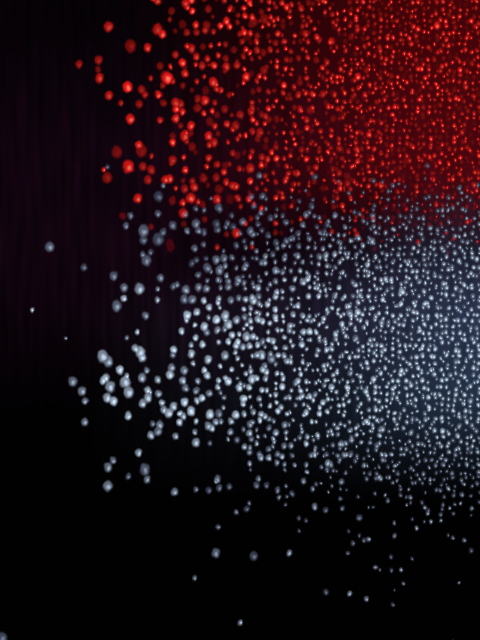
Reproduce this texture procedurally as a WebGL 2 fragment shader.

```glsl
#version 300 es
precision highp float;
// Wet dark glass: droplets catching a red glow above and a cold white glow below.

uniform vec2 u_resolution;
out vec4 fragColor;

const float ASPECT = 0.75;
const int LAYERS = 4;
const float LARGEST_CELL = 0.0235;  // droplet spacing on the left
const float CELL_SHRINK = 0.74;     // spacing ratio between layers
const float WOBBLE = 0.0022;        // irregularity of droplet outlines
const float RED_EDGE = 0.675;       // height where red gives way to white
const vec3 PLUM = vec3(0.075, 0.016, 0.062);
const vec3 DEEP_RED = vec3(0.34, 0.015, 0.025);
const vec3 RED = vec3(0.80, 0.075, 0.07);
const vec3 HOT_RED = vec3(1.0, 0.52, 0.42);
const vec3 SLATE = vec3(0.25, 0.27, 0.40);
const vec3 ICE = vec3(0.72, 0.80, 0.88);
const vec3 STEEL = vec3(0.13, 0.20, 0.28);

vec3 hash3(vec2 cell) {
  vec3 h = fract(cell.xyx * vec3(0.1031, 0.1030, 0.0973));
  h += dot(h, h.yxz + 33.33);
  return fract((h.xxy + h.yzz) * h.zyx);
}

float gradientNoise(vec2 p) {
  vec2 i = floor(p), f = fract(p);
  vec2 u = f * f * f * (f * (f * 6.0 - 15.0) + 10.0);
  vec2 o = vec2(0.0, 1.0);
  float a = dot(hash3(i).xy * 2.0 - 1.0, f);
  float b = dot(hash3(i + o.yx).xy * 2.0 - 1.0, f - o.yx);
  float c = dot(hash3(i + o.xy).xy * 2.0 - 1.0, f - o.xy);
  float d = dot(hash3(i + o.yy).xy * 2.0 - 1.0, f - o.yy);
  return mix(mix(a, b, u.x), mix(c, d, u.x), u.y);
}

// Share of droplets that are red at a place
float redShare(vec2 uv) {
  float edge = RED_EDGE + 0.35 * max(0.0, 0.36 - uv.x);
  return smoothstep(-0.085, 0.075, uv.y - edge);
}

// Brightness of the white band, fading above and below
float whiteGlow(vec2 uv) {
  float top = mix(0.60, 0.76, smoothstep(0.35, 1.0, uv.x));
  return smoothstep(0.20, 0.40, uv.y) * (1.0 - smoothstep(0.49, top, uv.y));
}

// Chance that a cell holds a lit droplet
float density(vec2 uv, float red) {
  float clump = 0.22 * gradientNoise(uv * vec2(7.0, 9.0));
  float fromLeft = smoothstep(0.10, 0.50, uv.x + clump);
  float lower = smoothstep(0.17, 0.41, uv.y + clump * 0.4 + 0.05 * uv.x);
  float tail = 0.13 * smoothstep(0.2, 0.9, uv.x) * smoothstep(-0.05, 0.25, uv.y);
  return max(fromLeft * mix(lower, 1.0, red), tail);
}

vec3 background(vec2 uv) {
  float right = smoothstep(0.25, 1.0, uv.x);
  float streak = 0.8 + 0.7 * gradientNoise(uv * vec2(75.0, 9.0));
  float plumBand = smoothstep(0.32, 0.60, uv.y) * (1.0 - 0.7 * smoothstep(0.75, 1.0, uv.y));
  vec3 col = vec3(0.004, 0.003, 0.006) + PLUM * plumBand * streak * (1.0 - 0.45 * right);
  col += DEEP_RED * redShare(uv) * smoothstep(0.20, 0.95, uv.x) * 0.72;
  col += STEEL * whiteGlow(uv) * right * right * 0.75;
  col += SLATE * 0.16 * whiteGlow(uv) * streak * smoothstep(0.12, 0.45, uv.x);
  return col;
}

// Colour of one droplet; q runs from -1 to 1 across it
vec3 dropletColor(vec2 center, vec2 q, bool isRed, float shine) {
  float core = 1.0 - smoothstep(0.05, 0.75, length(q - vec2(0.15, -0.2)));
  if (isRed) {
    float light = mix(0.40, 1.1, shine) * mix(0.75, 1.0, smoothstep(0.6, 0.8, center.y));
    return mix(RED, HOT_RED, core * shine * 0.85) * light;
  }
  float glow = whiteGlow(center);
  float light = clamp(mix(0.20, 0.50, shine) + glow * mix(0.35, 0.8, shine), 0.0, 1.15);
  light = max(light, shine * 0.75 * (1.0 - smoothstep(0.25, 0.42, center.y)));
  vec3 body = mix(SLATE, ICE, clamp(light + 0.25 * core, 0.0, 1.0));
  return body * mix(0.75, 1.12, core) * mix(0.65, 1.0, light);
}

void main() {
  vec2 uv = gl_FragCoord.xy / u_resolution;
  vec2 p = uv * vec2(ASPECT, 1.0);
  float pixel = 1.0 / u_resolution.y;
  vec3 col = background(uv);

  float size = LARGEST_CELL;
  for (int layer = 0; layer < LAYERS; layer++) {
    vec2 wobble = vec2(gradientNoise(p * 110.0), gradientNoise(p * 110.0 + 57.0));
    vec2 g = (p + WOBBLE * wobble) / size;
    vec2 home = floor(g);
    for (int k = 0; k < 9; k++) {
      vec2 cell = home + vec2(k % 3 - 1, k / 3 - 1);
      vec3 place = hash3(cell + float(layer) * 71.0);
      vec3 trait = hash3(cell + float(layer) * 37.0 + 211.0);
      vec2 spot = cell + 0.5 + 0.75 * (place.xy - 0.5);
      vec2 center = spot * size / vec2(ASPECT, 1.0);

      // Droplets grow finer toward the right
      float level = float(LAYERS - 1) * smoothstep(0.12, 0.88, center.x);
      float weight = max(0.0, 1.0 - abs(level - float(layer)));
      float red = redShare(center);
      if (place.z > density(center, red) * weight * 1.15) continue;

      float radius = mix(0.20, 0.40, trait.x);
      vec2 q = (g - spot) * vec2(1.08, 0.92) / radius;
      float soft = 1.2 * pixel / (size * radius) + 0.12;
      float mask = 1.0 - smoothstep(1.0 - soft, 1.0 + soft, length(q));
      vec3 drop = dropletColor(center, q, trait.y < red, trait.z);
      col = mix(col, max(col, drop), mask);
    }
    size *= CELL_SHRINK;
  }
  fragColor = vec4(col, 1.0);
}
```
